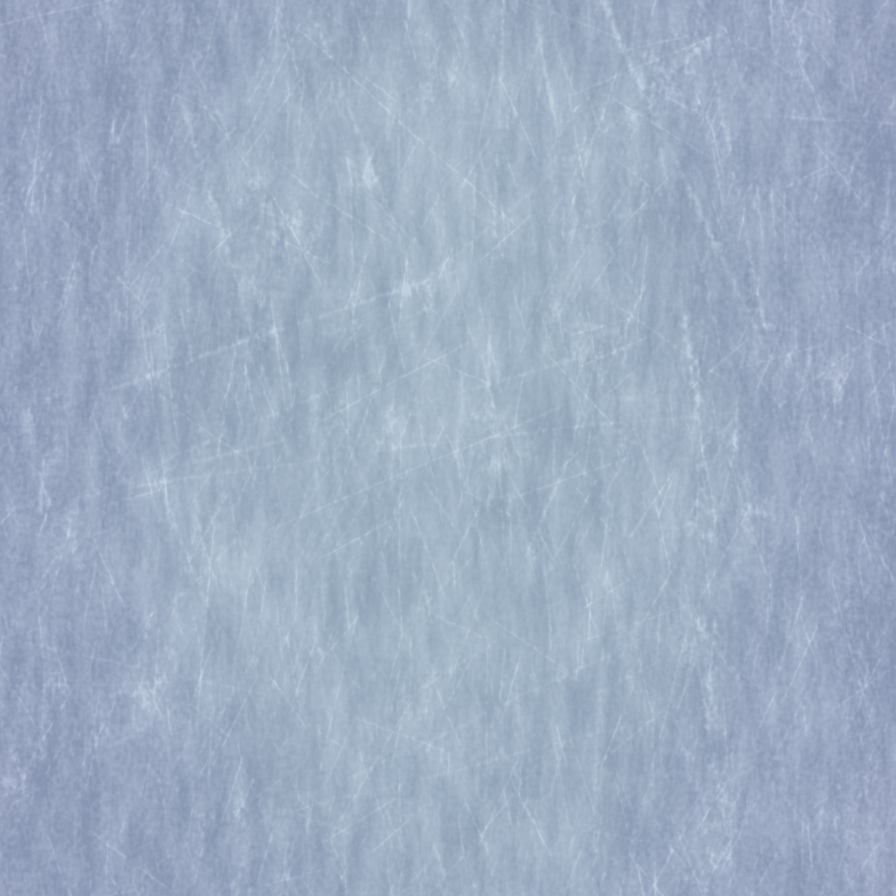
Give the GLSL for this texture, as a WebGL 2 fragment shader.

```glsl
#version 300 es
precision highp float;
// Worn rink ice: pale blue, frosted, crossed by skate scratches and powder.

uniform vec2 u_resolution;
out vec4 fragColor;

vec2 hash2(vec2 p) {
    vec3 q = fract(p.xyx * vec3(0.1031, 0.1030, 0.0973));
    q += dot(q, q.yzx + 33.33);
    return fract((q.xx + q.yz) * q.zy);
}

float cornerSlope(vec2 cell, vec2 offset) {
    float angle = 6.2832 * hash2(cell + 57.0).x;
    return dot(vec2(cos(angle), sin(angle)), offset);
}

// Gradient noise, roughly -0.7 to 0.7
float noise(vec2 p) {
    vec2 i = floor(p), f = fract(p), e = vec2(1.0, 0.0);
    vec2 u = f * f * f * (f * (f * 6.0 - 15.0) + 10.0);
    return mix(mix(cornerSlope(i, f), cornerSlope(i + e.xy, f - e.xy), u.x),
               mix(cornerSlope(i + e.yx, f - e.yx), cornerSlope(i + 1.0, f - 1.0), u.x), u.y);
}

float fbm(vec2 p) {
    float sum = 0.0, amp = 0.5;
    for (int i = 0; i < 5; i++) {
        sum += amp * noise(p);
        p = mat2(0.96, 0.28, -0.28, 0.96) * p * 2.03 + 17.3;
        amp *= 0.55;
    }
    return sum;
}

// Coordinates along (x) and across (y) a line with the given angle
vec2 alongLine(vec2 p, float angle) {
    vec2 dir = vec2(cos(angle), sin(angle));
    return vec2(dot(p, dir), dot(p, vec2(-dir.y, dir.x)));
}

float softStroke(vec2 q, float halfLength, float width) {
    float taper = 1.0 - smoothstep(0.55 * halfLength, halfLength, abs(q.x));
    return taper * exp(-q.y * q.y / (width * width));
}

// Short hairline scratches, one per grid cell, mostly upright
float hairlines(vec2 uv, float scale, float seed) {
    vec2 p = uv * scale, cell = floor(p);
    float width = scale * max(0.0014, 0.7 / u_resolution.y);
    float sum = 0.0;
    for (int y = -1; y <= 1; y++)
    for (int x = -1; x <= 1; x++) {
        vec2 id = cell + vec2(x, y);
        vec2 place = hash2(id + seed), pick = hash2(id + seed + 31.7);
        float spread = pick.y < 0.7 ? 1.0 : 2.6;
        vec2 q = alongLine(p - id - place, 1.5 + spread * (pick.x - 0.5));
        sum += softStroke(q, mix(0.4, 0.95, pick.y), width) * mix(0.25, 1.0, place.x);
    }
    return sum;
}

void main() {
    vec2 uv = gl_FragCoord.xy / u_resolution;
    float edge = smoothstep(0.12, 0.56, length((uv - 0.5) * vec2(1.0, 0.6)));

    // Frosted body: broad mottling, upright streaks and fine grain
    float mottle = fbm(uv * vec2(7.0, 4.0) + 3.1);
    float streaks = fbm(uv * vec2(48.0, 13.0) + 8.7);
    float grain = noise(uv * vec2(170.0, 120.0)) + 0.6 * noise(uv * 230.0 + 40.0);
    float tone = 0.51 - 0.28 * edge + 0.45 * mottle + 0.6 * streaks
               + mix(0.12, 0.24, edge) * grain;

    // Long skate cuts with a ragged line and a patchy powder halo
    vec2 wobbled = uv + 0.003 * vec2(noise(uv * 7.0), noise(uv * 7.0 + 20.0))
                 + 0.0012 * noise(uv * 95.0);
    float cuts = 0.0, halo = 0.0;
    for (int i = 0; i < 34; i++) {
        float id = float(i);
        vec2 place = hash2(vec2(id, 4.7)), pick = hash2(vec2(id, 19.3));
        float angle = i % 5 < 3 ? 1.57 + 1.3 * (pick.x - 0.5) : mix(-0.45, 0.95, pick.x);
        vec2 q = alongLine(wobbled - place, angle);
        q.y += 0.12 * (pick.y - 0.5) * q.x * q.x;
        float halfLength = mix(0.16, 0.6, pick.y);
        float wear = smoothstep(-0.35, 0.3, noise(vec2(q.x * 9.0, id * 3.7)));
        float strength = mix(0.3, 1.0, place.y * place.y) * mix(0.35, 1.0, wear);
        float width = mix(0.0014, 0.0036, pick.x * place.y) * mix(0.7, 1.3, wear);
        cuts += strength * softStroke(q, halfLength, max(width, 0.7 / u_resolution.y));
        halo += strength * wear * exp(-abs(q.y) / 0.011)
              * (1.0 - smoothstep(0.4 * halfLength, halfLength, abs(q.x)));
    }
    float scuffed = clamp(0.8 + 0.7 * grain + 1.2 * streaks, 0.3, 1.2);
    tone += 0.36 * min(cuts, 1.3) * scuffed;

    // Hairlines at several sizes
    float hairs = 0.0;
    for (int i = 0; i < 6; i++) {
        float layer = float(i);
        hairs += hairlines(wobbled + 0.137 * layer, 4.0 + 2.7 * layer, 71.0 * layer);
    }
    tone += 0.24 * min(hairs, 1.5) * scuffed;

    // Snow powder clinging to the cuts and gathering in upright patches
    float drift = 0.9 * fbm(uv * vec2(12.0, 6.0) + 51.0)
                + 0.6 * fbm(uv * vec2(70.0, 42.0) + 9.0);
    float powder = smoothstep(0.02, 0.34, drift - 0.1 + 0.22 * min(halo, 1.3));
    tone += 0.3 * powder * scuffed;

    // Cool ramp, greener in the middle and bluer toward the sides
    tone = clamp(tone, 0.0, 1.08);
    vec3 color = mix(vec3(0.53, 0.59, 0.69), vec3(0.74, 0.795, 0.86), tone);
    color += mix(vec3(-0.006, 0.010, -0.004), vec3(0.004, -0.006, 0.012), edge);
    fragColor = vec4(color, 1.0);
}
```
